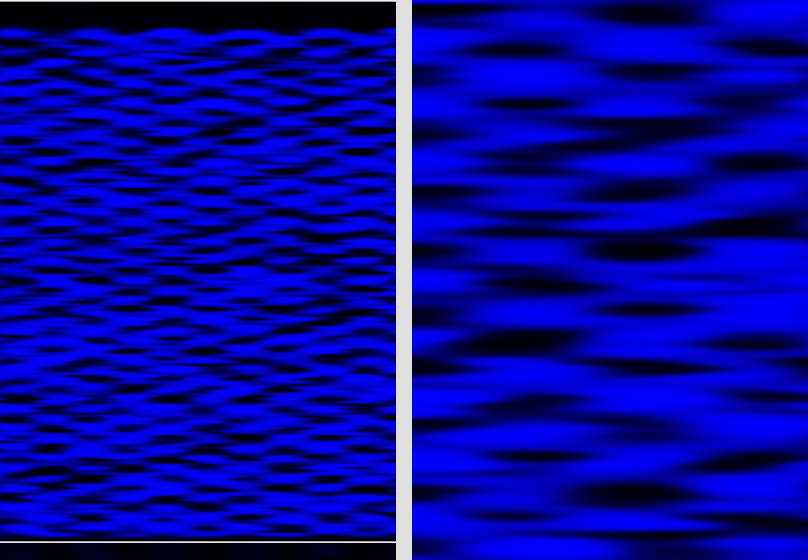
Left, the full canvas; right, a detail of the centre.
Give the GLSL for this texture, as a Shadertoy shader.

```glsl
// Blue interference weave: a staggered lattice of flat glowing lozenges, frayed
// by thin horizontal noise streaks and passed through a soft contrast curve.
// Dark bands close it at top and bottom, each with a pale hairline.

#define PERIOD vec2(0.1965, 0.0354)   // lattice period, in canvas fractions
#define ANCHOR vec2(0.037, 0.9414)    // centre of one lozenge
#define LATTICE_GAIN 1.5
#define STREAK_GAIN 1.0
#define CONTRAST 1.6
#define BIAS 0.74
#define TOP_EDGE 0.946
#define BOTTOM_EDGE 0.040
#define RULE_Y vec2(0.0319, 0.9985)   // heights of the two hairlines
#define RULE_HALF 0.0015
#define RULE_COLOR vec3(0.93, 0.94, 0.93)
#define GLOW_COLOR vec3(0.01, 0.0, 1.0)

const float TAU = 6.2831853;

float hash(vec2 p) {
    vec3 q = fract(vec3(p.xyx) * 0.1031);
    q += dot(q, q.yzx + 33.33);
    return fract((q.x + q.y) * q.z);
}

// One row of smooth noise in -1..1, shifted sideways by a random amount
float rowNoise(float x, float row) {
    x += 17.0 * hash(vec2(row, 91.0));
    float cell = floor(x);
    float t = smoothstep(0.0, 1.0, x - cell);
    return 2.0 * mix(hash(vec2(cell, row)), hash(vec2(cell + 1.0, row)), t) - 1.0;
}

// Stacked rows blended vertically: streaks without aligned columns
float streaks(vec2 p) {
    float row = floor(p.y);
    float t = smoothstep(0.0, 1.0, p.y - row);
    return mix(rowNoise(p.x, row), rowNoise(p.x, row + 1.0), t);
}

// Staggered lozenges: ends frayed row by row, heights slightly uneven
float lattice(vec2 uv) {
    float fray = 0.022 * streaks(uv * vec2(3.0, 170.0) + 200.0);
    float lift = 0.0016 * streaks(uv * vec2(7.0, 40.0) + 300.0);
    vec2 wave = cos(TAU * (uv - ANCHOR + vec2(fray, lift)) / PERIOD);
    return wave.x * wave.y;
}

// Antialiased horizontal hairline
float rule(float y, float center) {
    return clamp((RULE_HALF - abs(y - center)) * iResolution.y + 0.5, 0.0, 1.0);
}

void mainImage(out vec4 fragColor, in vec2 fragCoord) {
    vec2 uv = fragCoord / iResolution.xy;

    // Coarse, medium and fine streaks
    float grain = 0.65 * streaks(uv * vec2(7.0, 64.0))
                + 1.0 * streaks(uv * vec2(9.0, 118.0) + 400.0)
                + 0.95 * streaks(uv * vec2(12.0, 195.0) + 700.0);

    // Soft saturation towards black and full blue
    float signal = LATTICE_GAIN * lattice(uv) + STREAK_GAIN * grain;
    float glow = 1.0 / (1.0 + exp(-CONTRAST * signal - BIAS));

    // Ragged top edge and straight bottom edge
    float column = cos(TAU * (uv.x - ANCHOR.x) / PERIOD.x);
    float top = TOP_EDGE + 0.004 * column + 0.003 * streaks(uv * vec2(14.0, 150.0) + 500.0);
    float inside = smoothstep(top + 0.006, top - 0.006, uv.y)
                 * smoothstep(BOTTOM_EDGE - 0.003, BOTTOM_EDGE + 0.006, uv.y);

    // Faint haze in the dark bands
    float above = exp(-max(uv.y - TOP_EDGE, 0.0) / 0.014);
    float haze = above * (0.08 + 0.06 * column) + 0.02;
    haze *= 0.6 + 0.4 * streaks(uv * vec2(9.0, 90.0) + 900.0);

    vec3 color = GLOW_COLOR * mix(haze, glow, inside);
    float rules = max(rule(uv.y, RULE_Y.x), rule(uv.y, RULE_Y.y));
    fragColor = vec4(mix(color, RULE_COLOR, rules), 1.0);
}
```
